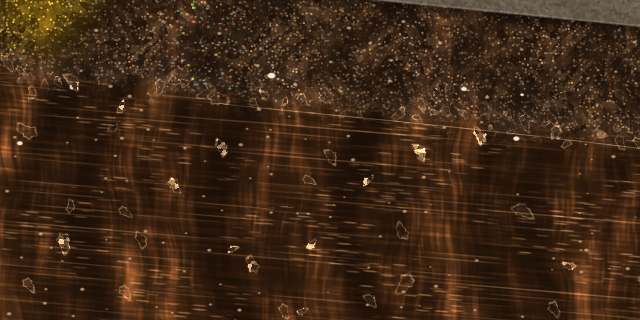
Write a Shadertoy shader that draws this texture.

```glsl
// Dark amber mineral slab: rusty vertical streaks, fine scratches, glassy flakes and a granular crust.

float hash(vec2 c) {
    vec3 q = fract(c.xyx * .1031);
    q += dot(q, q.yzx + 33.33);
    return fract((q.x + q.y) * q.z);
}

// Cellular noise: xy = offset from nearest seed, z = seed id, w = distance to the cell border
vec4 cells(vec2 p) {
    vec4 best = vec4(0);
    float f1 = 9., f2 = 9.;
    for (int j = -1; j <= 1; j++)
    for (int i = -1; i <= 1; i++) {
        vec2 c = floor(p) + vec2(i, j);
        vec2 o = p - c - .1 - .8 * vec2(hash(c), hash(c + 57.));
        float d = length(o);
        if (d < f1) {
            f2 = f1;
            f1 = d;
            best.xyz = vec3(o, hash(c + 113.));
        } else f2 = min(f2, d);
    }
    best.w = f2 - f1;
    return best;
}

// Layered sines, roughly 0 to 1
float waves(vec2 p) {
    return .5 + .25 * sin(p.x + 1.7 * sin(p.y * .8)) + .15 * sin(2.3 * p.x - 1.9 * p.y + 1.)
              + .1 * sin(4.1 * p.y + 3.7 * p.x + 2. * sin(p.x));
}

// Thin dashes lying along x, one per stretched cell
float dashes(vec2 p, vec2 scale, float halfWidth, float share) {
    vec4 c = cells(p * scale);
    float soft = scale.y / iResolution.y;
    float line = smoothstep(halfWidth * scale.y + soft, 0., abs(c.y));
    return line * smoothstep(.5, .15, abs(c.x)) * step(1. - share, c.z) * (.4 + .6 * fract(c.z * 37.));
}

// Round specks of varied size
float specks(vec2 p, float scale, float radius, float share) {
    vec4 c = cells(p * scale);
    float r = radius * scale * (.4 + .9 * fract(c.z * 43.));
    float soft = scale / iResolution.y;
    return smoothstep(r + soft, r - soft, length(c.xy * vec2(.8, 1.1))) * step(1. - share, c.z);
}

// Tilted glassy flakes: x = outline, y = faceted bright filling
vec2 flakes(vec2 p, float scale, float radius, float share) {
    vec4 c = cells(p * scale);
    float turn = .5 + 1.6 * sin(c.z * 91.);
    vec2 v = mat2(cos(turn), -sin(turn), sin(turn), cos(turn)) * c.xy;
    float a = atan(v.y, v.x);
    float d = length(v * vec2(1, 1.9)) * (1. + .16 * sin(3. * a + c.z * 50.) + .1 * sin(7. * a + c.z * 20.));
    float r = radius * scale * (.5 + .7 * fract(c.z * 29.));
    float soft = 1.3 * scale / iResolution.y;
    float shown = step(1. - share, c.z);
    float facet = cells(p * 75.).z;
    float body = smoothstep(r + soft, r - soft, d) * shown;
    float rim = smoothstep(soft + .12 * r, 0., abs(d - r)) * shown;
    float bright = step(.68, fract(c.z * 61.));
    return vec2(rim * (.35 + .65 * facet), body * mix(.12, 1., bright) * facet * facet);
}

void mainImage(out vec4 fragColor, in vec2 fragCoord) {
    vec2 p = fragCoord / iResolution.y;
    vec2 along = vec2(p.x, p.y + .085 * p.x);
    float edge = p.y - .755 + .11 * p.x;
    float crust = smoothstep(-.01, .07, edge + .04 * (waves(p * 28.) - .5));

    // Amber depth with clustered vertical streaks
    float plume = .45 + .3 * cos(13.6 * (p.x - .5) + .9 * sin(4. * p.y)) + .22 * sin(31. * p.x + 3. * sin(5. * p.y));
    plume = clamp(plume, .06, 1.) * (.45 + .8 * waves(p * vec2(9, 7) + 2.));
    vec2 bent = p + vec2(.012 * sin(9. * p.y + 7. * p.x) + .005 * sin(27. * p.y - 13. * p.x), 0);
    float streak = 0.;
    vec2 stretch = vec2(13, 2.3);
    for (int i = 0; i < 4; i++) {
        vec4 c = cells(bent * stretch + float(i) * 7.3);
        streak += (.75 - .08 * float(i)) * smoothstep(.6, .03, length(c.xy)) * c.z * c.z;
        stretch *= vec2(1.8, 1.6);
    }
    vec3 col = mix(vec3(.115, .06, .025), vec3(.235, .135, .06), clamp(plume * 1.1 + .12 - .2 * p.y, 0., 1.));
    col += vec3(.44, .255, .14) * streak * plume * (1. - .45 * crust);

    // Polishing grain, scratches and broken dashes
    vec4 grain = cells(along * vec2(5, 75));
    col *= .84 + .45 * grain.z * smoothstep(.7, .1, length(grain.xy));
    float patches = smoothstep(.45, .75, waves(p * vec2(8, 17) + 5.));
    float scratch = .3 * dashes(along, vec2(2.6, 48), .0012, .4)
                  + .45 * dashes(along + 3., vec2(1.1, 10), .0014, .55)
                  + .6 * patches * dashes(along, vec2(17, 95), .0018, .4);
    col += vec3(.62, .48, .33) * scratch * (1. - crust);

    // Granular crust
    float clump = waves(p * vec2(15, 21));
    vec4 coarse = cells(p * 48. + 2. * sin(p.yx * 19.));
    vec4 fine = cells(p * 105.);
    vec3 grit = mix(vec3(.11, .065, .035), vec3(.29, .2, .125), coarse.z * clump * 1.3);
    grit += vec3(.5, .4, .29) * pow(fine.z, 4.) * smoothstep(.6, .1, length(fine.xy)) * (.35 + clump);
    grit += vec3(.4, .25, .15) * streak * plume * .65;
    grit = mix(grit, grit * vec3(1.3, 1.4, .6) + vec3(.09, .08, 0), smoothstep(.26, .04, distance(p, vec2(.13, 1))));
    col = mix(col, grit, crust);
    vec3 rainbow = .55 + .45 * cos(6.28 * (fine.z * 23. + vec3(0, .33, .67)));
    float sparkle = specks(p, 62., .0035, .3);
    float prism = smoothstep(.2, .03, abs(p.x - .62)) + .12;
    col = mix(col, mix(vec3(.75, .64, .5), rainbow, .6 * prism), crust * sparkle * (.3 + .5 * prism));

    // Glassy crumbs along the crust's lower rim
    float rimBand = exp(-pow((edge - .035) / .045, 2.)) * smoothstep(.15, .6, waves(p * vec2(17, 9)));
    vec2 crumbs = flakes(p, 21., .022, .75);
    col += vec3(.56, .46, .36) * rimBand * (.7 * crumbs.x + .75 * crumbs.y + .12);
    float rimLine = smoothstep(.0035, 0., abs(edge + .004 * sin(3. * p.x))) * smoothstep(.5, .9, p.x);
    col += vec3(.4, .34, .27) * rimLine * (.4 + .6 * waves(p * 37.));

    // Loose flakes and pale specks
    vec2 flake = flakes(p + 4., 6.5, .03, .5) * (1. - .8 * crust);
    col += vec3(.36, .3, .22) * flake.x + vec3(.85, .75, .6) * flake.y;
    col = mix(col, vec3(.85, .73, .56), .75 * specks(p + 9., 17., .004, .25));
    col = mix(col, vec3(.97, .93, .84), specks(p + 2., 4.5, .009, .16));

    // Grey sawn face in the upper right corner
    float wedge = p.y - 1.005 + .1 * (p.x - 1.12);
    float soft = 1.5 / iResolution.y;
    col *= 1. - .45 * smoothstep(-.045, 0., wedge);
    vec3 stone = vec3(.37, .325, .265) + .09 * (fine.z - .5) + .05 * waves(along * vec2(13, 90));
    stone += .16 * smoothstep(.008, 0., wedge);
    col = mix(col, stone, smoothstep(-soft, soft, wedge));

    fragColor = vec4(clamp(col, 0., 1.), 1);
}
```
